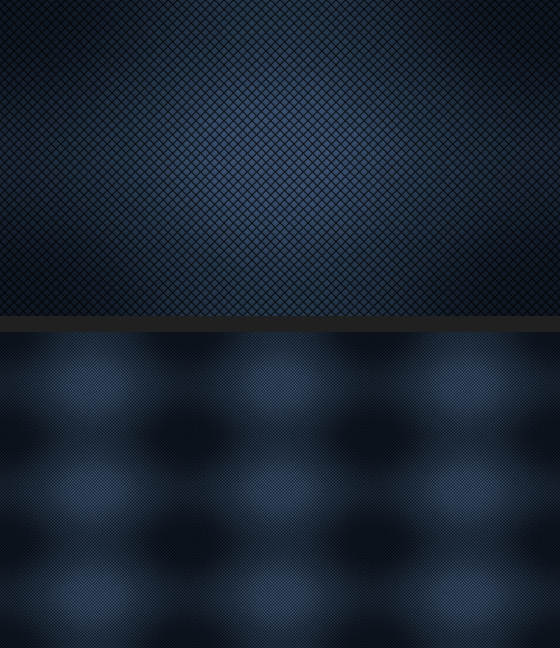
Top: one tile. Bottom: repeated 3 by 3.
This pattern is drawn by a Shadertoy shader. Its source:

```glsl
// Dark blue diagonal basket weave with a soft central glow, seamless on all sides.
#define REPEATS vec2(60.0, 34.0)
#define GROOVE 0.085
#define GROOVE_DARKNESS 0.72
#define END_SHADOW 0.30
#define TOP_LIGHT 0.10
#define WEAR 0.07
#define FALLOFF vec2(0.76, 0.44)
#define CENTRE_COLOUR vec3(0.205, 0.285, 0.395)
#define MIDDLE_COLOUR vec3(0.135, 0.200, 0.275)
#define EDGE_COLOUR vec3(0.055, 0.085, 0.130)

const float PI = 3.14159265;

float hash(vec2 p) {
    vec3 q = fract(p.xyx * vec3(0.1031, 0.1030, 0.0973));
    q += dot(q, q.yzx + 33.33);
    return fract((q.x + q.y) * q.z);
}

// Periodic glow: its slope is zero at every canvas edge.
vec3 glowColour(vec2 uv) {
    vec2 s = sin(PI * (uv - 0.5));
    float t = dot(s * s, FALLOFF);
    vec3 inner = mix(CENTRE_COLOUR, MIDDLE_COLOUR, smoothstep(0.0, 0.50, t));
    return mix(inner, EDGE_COLOUR, smoothstep(0.35, 1.20, t));
}

// Brightness of the woven strands, in a lattice turned by 45 degrees.
float weave(vec2 uv) {
    vec2 grid = uv * REPEATS;
    vec2 lattice = vec2(grid.x + grid.y, grid.x - grid.y);
    vec2 cell = floor(lattice);
    vec2 local = lattice - cell - 0.5;
    float pixel = length(REPEATS / iResolution.xy);

    // Alternate the strand that lies on top.
    bool turned = mod(cell.x + cell.y, 2.0) > 0.5;
    vec2 strand = turned ? local.yx : local;

    // Dark grooves between the patches, with rounded strand ends.
    vec2 gap = 0.5 - abs(strand);
    float soft = max(pixel * 0.6, 0.03);
    float side = smoothstep(GROOVE - soft, GROOVE + soft, gap.y);
    float end = smoothstep(GROOVE * 0.8 - soft, GROOVE * 0.8 + soft, gap.x);
    float face = mix(1.0 - GROOVE_DARKNESS, 1.0, side * end);

    // Strands sink at their ends and catch light from above.
    face *= 1.0 - END_SHADOW * pow(abs(strand.x) * 2.0, 3.0);
    face *= 1.0 + TOP_LIGHT * (local.x - local.y);

    // Wrapped patch variation and faint fibres along each strand.
    vec2 id = mod(vec2(cell.x + cell.y, cell.x - cell.y), 2.0 * REPEATS);
    float fibres = cos(strand.y * PI * 6.0) * smoothstep(0.35, 0.10, pixel);
    return face * (1.0 + WEAR * (hash(id) - 0.5) + 0.03 * fibres);
}

void mainImage(out vec4 fragColor, in vec2 fragCoord) {
    vec2 uv = fragCoord / iResolution.xy;
    vec3 colour = glowColour(uv) * weave(uv) * 1.06;
    fragColor = vec4(clamp(colour, 0.0, 1.0), 1.0);
}
```
